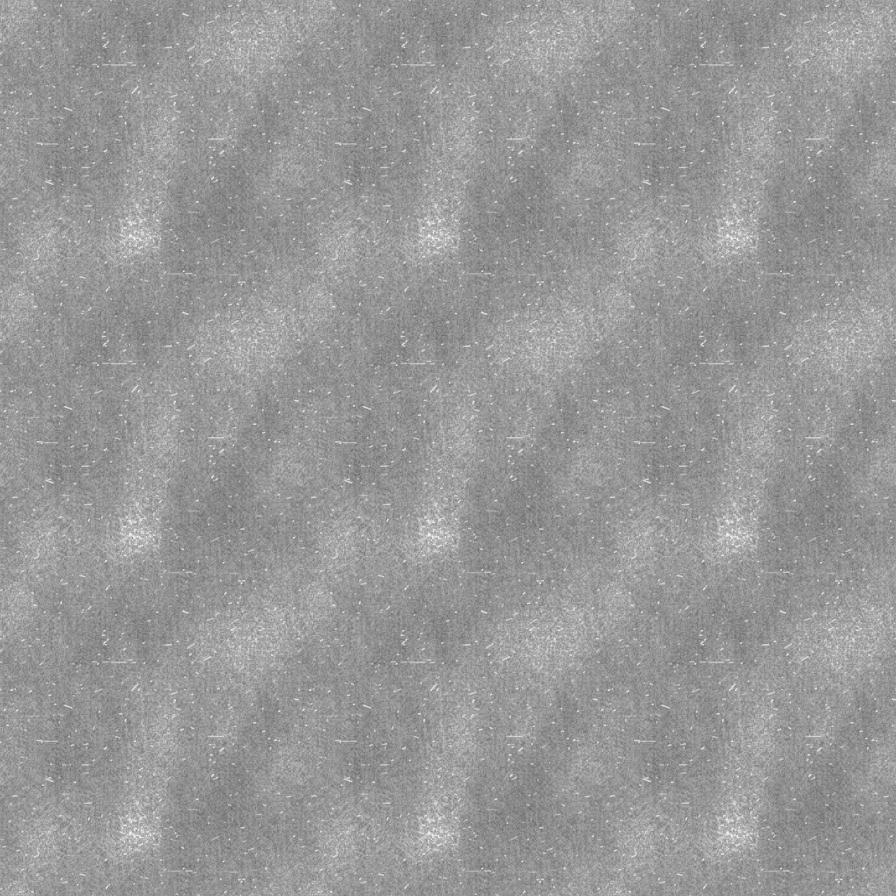
This texture is drawn by a Shadertoy shader. Its source:

```glsl
// Worn grey concrete: three by three repeats of cloudy patches, fine grain and pale scratches.

const float REPEATS = 3.0;
const float BASE_GREY = 0.577;
const float FLECK_GREY = 0.90;

// Soft patches in one repeat: centre x, centre y, radius x, radius y
const int PATCHES = 11;
const vec4 PATCH[PATCHES] = vec4[](
    vec4(0.455, 0.22, 0.075, 0.07), vec4(0.46, 0.24, 0.12, 0.13),
    vec4(0.51, 0.54, 0.09, 0.20), vec4(0.82, 0.88, 0.16, 0.13),
    vec4(0.02, 0.87, 0.12, 0.12), vec4(0.15, 0.17, 0.10, 0.16),
    vec4(0.77, 0.58, 0.05, 0.07), vec4(0.94, 0.43, 0.06, 0.09),
    vec4(0.46, 0.92, 0.13, 0.10), vec4(0.75, 0.32, 0.13, 0.15),
    vec4(0.28, 0.52, 0.11, 0.18));
const float PATCH_LIGHT[PATCHES] = float[](
    1.1, 0.3, 0.85, 0.85, 0.5, 0.75, 0.6, 0.45, -0.5, -0.5, -0.35);

float hash(vec2 p) {
    return fract(sin(dot(p, vec2(127.1, 311.7))) * 43758.5);
}

// Value noise that wraps after a whole number of cells
float noise(vec2 p, vec2 cells, float seed) {
    vec2 q = p * cells, i = floor(q), f = fract(q);
    f = f * f * (3.0 - 2.0 * f);
    vec2 a = mod(i, cells) + seed, b = mod(i + 1.0, cells) + seed;
    return mix(mix(hash(a), hash(vec2(b.x, a.y)), f.x),
               mix(hash(vec2(a.x, b.y)), hash(b), f.x), f.y);
}

float fbm(vec2 p, vec2 cells, float seed) {
    float sum = 0.0, weight = 0.5;
    for (int i = 0; i < 4; i++) {
        sum += weight * noise(p, cells, seed + float(i) * 17.3);
        cells *= 2.0;
        weight *= 0.6;
    }
    return sum / 1.088;
}

// Light and dark patches, leaning to the right and ragged at the rim
float patches(vec2 p) {
    vec2 cells = vec2(12.0, 9.0);
    vec2 ragged = vec2(fbm(p, cells, 3.7), fbm(p, cells, 8.1)) - 0.5;
    float sum = 0.0;
    for (int i = 0; i < PATCHES; i++) {
        vec2 d = p - PATCH[i].xy;
        d -= round(d);
        d.x -= 0.25 * d.y;
        d = (d + 0.14 * ragged) / PATCH[i].zw;
        sum += PATCH_LIGHT[i] * exp(-dot(d, d));
    }
    return sum;
}

// One randomly placed, tilted stroke in some of the cells of a wrapping grid
float scratches(vec2 p, float cells, float density, float reach, float halfWidth,
                float tilt, float pixel, float seed) {
    float cover = 0.0;
    for (int y = -1; y <= 1; y++)
    for (int x = -1; x <= 1; x++) {
        vec2 cell = floor(p * cells) + vec2(x, y);
        vec2 key = mod(cell, cells) + seed;
        vec2 centre = (cell + vec2(hash(key), hash(key + 5.3))) / cells;
        float size = hash(key + 11.9);
        float halfLength = reach * (0.15 + 0.85 * size * size);
        float angle = tilt * (hash(key + 23.1) - 0.3);
        vec2 along = vec2(cos(angle), sin(angle));
        vec2 d = p - centre;
        d -= along * clamp(dot(d, along), -halfLength, halfLength);
        float edge = clamp((halfWidth - length(d)) / pixel + 0.5, 0.0, 1.0);
        float strength = 0.4 + 0.6 * hash(key + 31.7);
        cover = max(cover, edge * strength * step(hash(key + 41.3), density));
    }
    return cover;
}

void mainImage(out vec4 fragColor, in vec2 fragCoord) {
    vec2 p = fract(fragCoord / iResolution.xy * REPEATS);
    float pixel = REPEATS / iResolution.y;

    // Broad cloudiness with vertical wisps
    float wisps = fbm(p, vec2(10.0, 5.0), 1.0) - 0.5;
    float mottle = fbm(p, vec2(31.0, 23.0), 19.0) - 0.5;
    float cloud = patches(p) + 1.1 * wisps + 0.5 * mottle;
    float light = clamp(cloud, 0.0, 1.4);
    float grey = BASE_GREY + 0.085 * cloud;

    // Fine grain, vertical streaks and pale speckle on the lighter patches
    float grain = noise(p, vec2(241.0, 227.0), 13.0);
    float speckle = noise(p, vec2(173.0, 163.0), 29.0);
    float streak = noise(p, vec2(128.0, 20.0), 47.0);
    grey += (0.14 + 0.05 * light) * (grain - 0.5) + 0.045 * (streak - 0.5);
    grey += (0.02 + 0.11 * light) * smoothstep(0.6, 0.88, speckle);
    grey -= 0.05 * smoothstep(0.3, 0.08, speckle);

    // Short flecks, dots and a few broken horizontal hairlines
    float flecks = scratches(p, 14.0, 0.6, 0.014, 0.0026, 1.3, pixel, 61.0);
    float dots = scratches(p, 24.0, 0.45, 0.004, 0.0026, 2.0, pixel, 83.0);
    float hairs = scratches(p, 5.0, 0.45, 0.09, 0.0024, 0.06, pixel, 97.0);
    hairs *= smoothstep(0.35, 0.6, noise(p, vec2(60.0, 20.0), 71.0));
    flecks *= smoothstep(0.15, 0.45, noise(p, vec2(110.0, 90.0), 53.0));
    float wear = max(max(flecks, dots), 0.8 * hairs);
    grey = mix(grey, FLECK_GREY, wear);

    fragColor = vec4(vec3(grey), 1.0);
}
```
